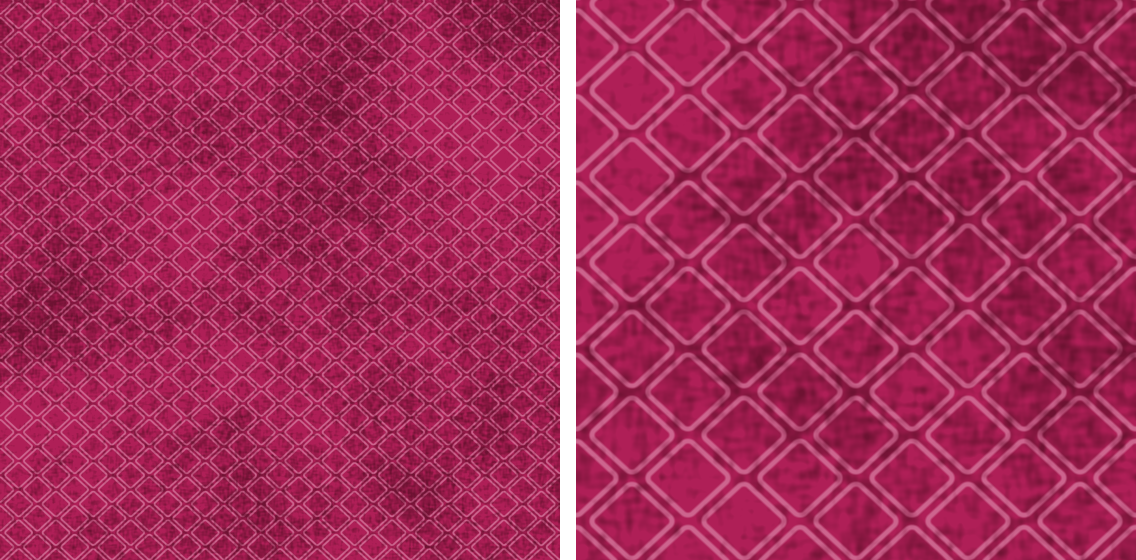
Left, the full canvas; right, a detail of the centre.
This pattern is drawn by a WebGL 1 fragment shader. Its source:

```glsl
precision highp float;

uniform vec2 u_resolution;

#define REPEATS vec2(15.0, 19.5)
#define PHASE vec2(0.5, 0.459)
#define HALF_DIAGONALS vec2(0.0255, 0.0236)
#define CORNER_RADIUS 0.0042
#define LINE_WIDTH 0.0025
#define LINE_OPACITY 0.88
#define STAIN 0.55
#define GRAIN 0.28
#define DARK_CLOTH vec3(0.43, 0.070, 0.195)
#define BRIGHT_CLOTH vec3(0.685, 0.120, 0.340)
#define LINE_COLOR vec3(0.820, 0.430, 0.585)

vec3 hash3(vec2 cell) {
  vec3 h = fract(cell.xyx * vec3(0.1031, 0.1030, 0.0973));
  h += dot(h, h.yxz + 33.33);
  return fract((h.xxy + h.yzz) * h.zyx);
}

// Cellular noise: one soft light or dark spot per cell, roughly -1 to 1
float spots(vec2 p) {
  vec2 cell = floor(p);
  float sum = 0.0;
  for (int j = -1; j <= 1; j++) {
    for (int i = -1; i <= 1; i++) {
      vec2 c = cell + vec2(float(i), float(j));
      vec3 h = hash3(c + 57.0);
      vec2 toSpot = p - c - 0.15 - 0.7 * h.xy;
      float falloff = max(0.0, 1.0 - dot(toSpot, toSpot) / 1.3);
      sum += (2.0 * h.z - 1.0) * falloff * falloff;
    }
  }
  return sum;
}

// Octaves of spots, turned between layers to hide the grid
float clouds(vec2 p) {
  float sum = 0.0;
  float weight = 0.5;
  for (int i = 0; i < 5; i++) {
    sum += weight * spots(p);
    p = mat2(1.6, 1.2, -1.2, 1.6) * p + 13.7;
    weight *= 0.62;
  }
  return sum;
}

// Crossed threads: fine noise stretched along each axis
float weave(vec2 uv) {
  return spots(uv * vec2(330.0, 150.0)) + spots(uv * vec2(150.0, 330.0) + 91.0);
}

// Signed distance to a rounded diamond
float diamond(vec2 p) {
  p.y *= HALF_DIAGONALS.x / HALF_DIAGONALS.y;
  vec2 turned = abs(vec2(p.x + p.y, p.x - p.y)) * 0.70711;
  vec2 corner = turned - HALF_DIAGONALS.x * 0.70711 + CORNER_RADIUS;
  return length(max(corner, 0.0)) + min(max(corner.x, corner.y), 0.0) - CORNER_RADIUS;
}

// Two interleaved lattices form the staggered rows
float diamondLattice(vec2 uv) {
  vec2 grid = (uv - PHASE) * REPEATS;
  vec2 even = (fract(grid + 0.5) - 0.5) / REPEATS;
  vec2 odd = (fract(grid) - 0.5) / REPEATS;
  return min(diamond(even), diamond(odd));
}

void main() {
  vec2 uv = gl_FragCoord.xy / u_resolution;
  float pixel = 1.0 / min(u_resolution.x, u_resolution.y);

  // Mottled cloth
  float stain = clouds(uv * 6.0 + 3.0);
  float threads = weave(uv);
  float d = diamondLattice(uv);
  float inside = 1.0 - smoothstep(-pixel, pixel, d);
  float tone = 0.5 + STAIN * stain + GRAIN * threads + 0.14 * inside;
  vec3 color = mix(DARK_CLOTH, BRIGHT_CLOTH, clamp(tone, 0.0, 1.0));

  // Outlines, worn by the stains and threads
  float blur = max(pixel, 0.0012);
  float outline = 1.0 - smoothstep(-0.5 * blur, blur, abs(d) - 0.5 * LINE_WIDTH);
  float wear = clamp(0.85 + 0.35 * stain + 0.22 * threads, 0.3, 1.0);
  color = mix(color, LINE_COLOR, outline * LINE_OPACITY * wear);

  gl_FragColor = vec4(color, 1.0);
}
```
